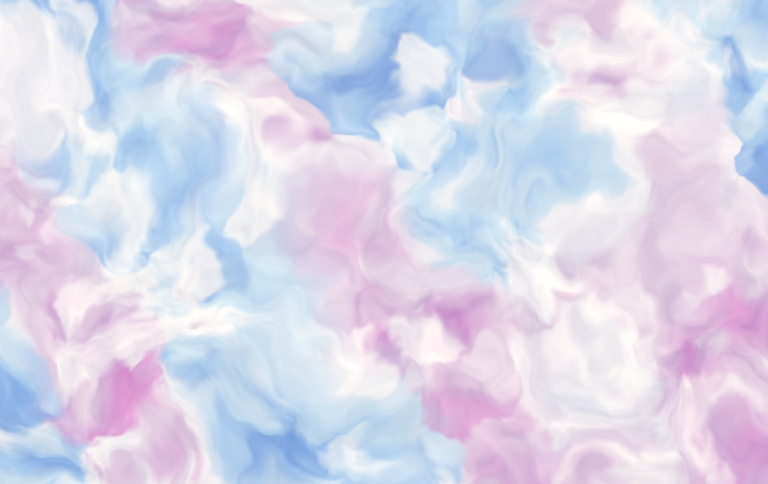
Write a WebGL 1 fragment shader that draws this background.

```glsl
precision highp float;
// Soft billowing clouds of blue and pink ink drifting over a pearly white ground.
uniform vec2 u_resolution;

const float TAU = 6.2832;
const int PUFF_COUNT = 56;

float hash(vec2 p) {
  return fract(sin(dot(p, vec2(127.1, 311.7))) * 43758.5453);
}

float valueNoise(vec2 p) {
  vec2 cell = floor(p);
  vec2 f = fract(p);
  vec2 u = f * f * (3.0 - 2.0 * f);
  float low = mix(hash(cell), hash(cell + vec2(1.0, 0.0)), u.x);
  float high = mix(hash(cell + vec2(0.0, 1.0)), hash(cell + vec2(1.0)), u.x);
  return mix(low, high, u.y);
}

float fbm(vec2 p) {
  float sum = 0.0;
  float weight = 0.53;
  for (int i = 0; i < 4; i++) {
    sum += weight * valueNoise(p);
    p = mat2(1.6, 1.2, -1.2, 1.6) * p + 7.3;
    weight *= 0.5;
  }
  return sum;
}

vec2 fbm2(vec2 p) {
  return vec2(fbm(p), fbm(p + vec2(19.7, 5.3))) - 0.5;
}

// Signed tint: positive is blue, negative is pink, in slanting broken bands.
float tintField(vec2 p) {
  float band = cos(TAU * (p.x - 0.17 - 0.55 * (0.93 - p.y)) / 0.7);
  float pinkCorner = smoothstep(0.85, 1.2, p.x) * (1.0 - smoothstep(0.5, 0.75, p.y));
  float patches = valueNoise(p * 5.0 + 2.0) - 0.5;
  float tint = mix(band + 0.3, -0.5, 0.85 * pinkCorner);
  return clamp(tint + 0.9 * patches, -0.85, 1.0);
}

// White in the middle, deepening to blue or pink as the tint grows.
vec3 inkColor(float tint) {
  float isBlue = step(0.0, tint);
  float strength = abs(tint);
  vec3 pearl = vec3(0.96, 0.945, 0.955);
  vec3 pale = mix(vec3(0.89, 0.80, 0.88), vec3(0.80, 0.88, 0.94), isBlue);
  vec3 middle = mix(vec3(0.84, 0.67, 0.84), vec3(0.66, 0.79, 0.93), isBlue);
  vec3 deep = mix(vec3(0.85, 0.54, 0.80), vec3(0.48, 0.64, 0.88), isBlue);
  vec3 color = mix(pearl, pale, smoothstep(0.0, 0.3, strength));
  color = mix(color, middle, smoothstep(0.3, 0.62, strength));
  return mix(color, deep, smoothstep(0.62, 1.0, strength));
}

// One lumpy puff: pale above, deeper below, with its own edge softness.
vec3 addPuff(vec3 color, vec2 p, vec2 center, float id) {
  float radius = mix(0.06, 0.19, hash(vec2(id, 3.1)));
  float softness = mix(0.06, 0.75, hash(vec2(id, 8.7)));
  float opacity = mix(0.62, 0.92, hash(vec2(id, 5.9)));
  vec2 offset = p - center;
  float lumps = valueNoise(p * 12.0 + id * 3.7) - 0.5;
  float knobs = valueNoise(p * 29.0 + id * 5.1) - 0.5;
  float dist = length(offset * vec2(0.9, 1.1)) / radius + 0.4 * lumps + 0.14 * knobs;
  float cover = 1.0 - smoothstep(1.0 - softness, 1.0, dist);
  float depth = 0.5 - 0.5 * offset.y / radius + 1.1 * lumps + 0.35 * knobs;
  float tint = tintField(center) * mix(0.22, 1.2, clamp(depth, 0.0, 1.0));
  return mix(color, inkColor(tint), cover * opacity);
}

void main() {
  vec2 p = gl_FragCoord.xy / u_resolution.y;
  float aspect = u_resolution.x / u_resolution.y;

  // Curl the space so that edges billow
  vec2 swirl = fbm2(p * 3.5);
  vec2 curled = p + 0.15 * swirl + 0.09 * fbm2(p * 10.0 + 3.0 * swirl);

  // Wispy ground
  float wisps = fbm(curled * vec2(9.0, 11.0) + 4.0 * swirl);
  vec3 color = inkColor(0.35 * tintField(curled) + 1.2 * (wisps - 0.5));

  // Scattered overlapping puffs
  for (int i = 0; i < PUFF_COUNT; i++) {
    float id = float(i) + 1.0;
    vec2 spread = fract(id * vec2(0.7549, 0.5698) + 0.31);
    vec2 center = (spread * 1.1 - 0.05) * vec2(aspect, 1.0);
    color = addPuff(color, curled, center, id);
  }

  // Bright torn gaps and fine silky folds
  float gaps = smoothstep(0.58, 0.72, fbm(curled * 7.0 + 31.0));
  color = mix(color, vec3(0.99, 0.975, 0.965), 0.8 * gaps);
  float folds = fbm(curled * 17.0 + 6.0 * swirl) - 0.5;
  color += 0.16 * folds * vec3(1.1, 1.0, 0.6);

  gl_FragColor = vec4(clamp(color, 0.0, 1.0), 1.0);
}
```
